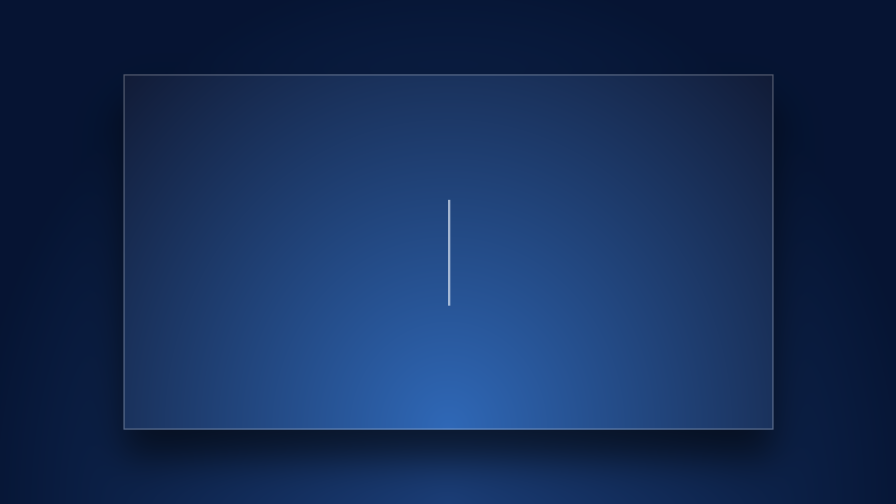
Write a WebGL 1 fragment shader that draws this background.

```glsl
precision highp float;
// A bright glass panel floating over a dark blue backdrop. Both are lit by
// elliptical glows rising from their bottom edges; the panel casts a soft,
// lowered shadow and carries a hairline frame and a thin upright bar.

uniform vec2 u_resolution;

// Lengths are in canvas heights, measured from the canvas centre.
const vec2 PANEL_CENTER = vec2(0.001, 0.0);
const vec2 PANEL_HALF = vec2(0.6449, 0.3525);
const float FRAME_WIDTH = 0.0024;
const float FRAME_ALPHA = 0.27;

const vec2 BAR_CENTER = vec2(0.0023, -0.0015);
const vec2 BAR_HALF = vec2(0.0023, 0.105);
const vec3 BAR_COLOR = vec3(0.88, 0.91, 0.96);
const float BAR_ALPHA = 0.68;

const vec2 SHADOW_OFFSET = vec2(0.0, -0.058);
const float SHADOW_SIGMA = 0.042;
const float SHADOW_ALPHA = 0.6;

const vec3 BACK_GLOW = vec3(0.106, 0.243, 0.470);
const vec3 BACK_DARK = vec3(0.022, 0.080, 0.200);
const float BACK_REACH = 0.75;
const vec3 PANEL_GLOW = vec3(0.184, 0.408, 0.718);
const vec3 PANEL_DARK = vec3(0.067, 0.106, 0.212);

// Distance from the bottom centre of a box, reaching 1 at its top corners.
float glowDistance(vec2 p, vec2 halfSize) {
  vec2 q = vec2(p.x / halfSize.x, (p.y + halfSize.y) / (2.0 * halfSize.y));
  return length(q) * 0.70711;
}

// Share of one pixel that lies inside a box.
float boxCoverage(vec2 p, vec2 halfSize, float pixel) {
  vec2 low = max(p - 0.5 * pixel, -halfSize);
  vec2 high = min(p + 0.5 * pixel, halfSize);
  vec2 overlap = clamp((high - low) / pixel, 0.0, 1.0);
  return overlap.x * overlap.y;
}

// Blurred box: a logistic curve stands in for the Gaussian integral.
float softBox(vec2 p, vec2 halfSize, float sigma) {
  vec2 inside = halfSize - abs(p);
  vec2 fade = 1.0 / (1.0 + exp(-1.7 * inside / sigma));
  return fade.x * fade.y;
}

void main() {
  float pixel = 1.0 / u_resolution.y;
  vec2 canvasHalf = 0.5 * u_resolution * pixel;
  vec2 p = gl_FragCoord.xy * pixel - canvasHalf;
  vec2 panelPos = p - PANEL_CENTER;

  // Backdrop and shadow
  float backFade = clamp(glowDistance(p, canvasHalf) / BACK_REACH, 0.0, 1.0);
  vec3 color = mix(BACK_GLOW, BACK_DARK, backFade);
  float shadow = softBox(panelPos - SHADOW_OFFSET, PANEL_HALF, SHADOW_SIGMA);
  color *= 1.0 - SHADOW_ALPHA * shadow;

  // Panel and frame
  float panelFade = clamp(glowDistance(panelPos, PANEL_HALF), 0.0, 1.0);
  float panel = boxCoverage(panelPos, PANEL_HALF, pixel);
  float interior = boxCoverage(panelPos, PANEL_HALF - FRAME_WIDTH, pixel);
  color = mix(color, mix(PANEL_GLOW, PANEL_DARK, panelFade), panel);
  color = mix(color, vec3(1.0), FRAME_ALPHA * (panel - interior));

  // Upright bar
  float bar = boxCoverage(p - BAR_CENTER, BAR_HALF, pixel);
  color = mix(color, BAR_COLOR, BAR_ALPHA * bar);

  gl_FragColor = vec4(color, 1.0);
}
```
